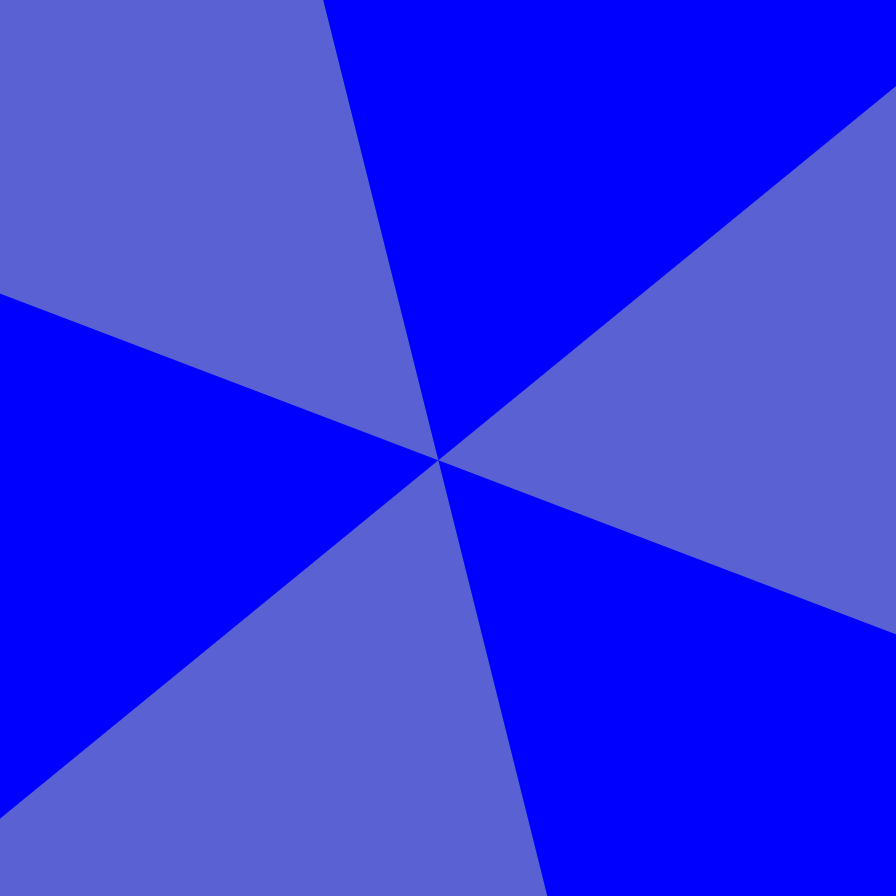
This background is drawn by a WebGL 1 fragment shader. Its source:

```glsl
precision highp float;

uniform vec2 u_resolution;

// Side of a line through the origin, from -1 to 1, softened over one pixel
float lineSide(vec2 p, float degrees, float pixel) {
  float a = radians(degrees);
  float d = p.y * cos(a) - p.x * sin(a);
  return clamp(2.0 * d / pixel, -1.0, 1.0);
}

void main() {
  float size = min(u_resolution.x, u_resolution.y);
  float pixel = 1.0 / size;
  vec2 hub = vec2(0.4892, 0.4863);
  vec2 p = (gl_FragCoord.xy - hub * u_resolution) / size;

  // Three crossing lines split the canvas into alternating wedges
  float wedge = lineSide(p, 39.27, pixel)
              * lineSide(p, 104.04, pixel)
              * lineSide(p, 159.18, pixel);

  vec3 periwinkle = vec3(0.348, 0.382, 0.828);
  vec3 pureBlue = vec3(0.0, 0.0, 0.995);
  gl_FragColor = vec4(mix(periwinkle, pureBlue, 0.5 + 0.5 * wedge), 1.0);
}
```
